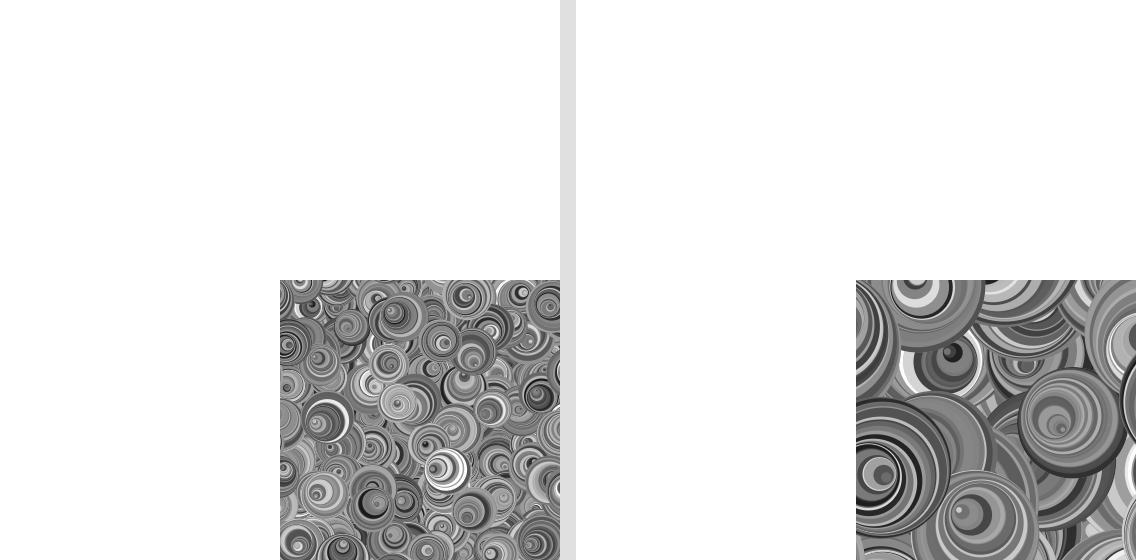
Left, the full canvas; right, a detail of the centre.
Give the GLSL for this pattern, as a Shadertoy shader.

```glsl
vec3 hash3(vec3 p) {
    p = fract(p * vec3(0.1031, 0.1030, 0.0973));
    p += dot(p, p.yxz + 33.33);
    return fract((p.xxy + p.yxx) * p.zyx);
}

// Antialiased coverage of a circle
float disc(vec2 p, float radius, float px) {
    return clamp((radius - length(p)) / px + 0.5, 0.0, 1.0);
}

// Nested circles whose centres wander as they shrink
float swirl(vec2 p, float radius, vec3 seed, float px) {
    vec3 trait = hash3(seed + 71.7);
    float angle = trait.x * 6.2832;
    float turn = (trait.y - 0.5) * 0.75;
    float r = radius, shade = 0.5;
    vec2 centre = vec2(0.0);

    for (int i = 0; i < 32; i++) {
        float cover = disc(p - centre, r, px);
        if (cover <= 0.0 || r < radius * 0.03) break;

        vec3 h = hash3(seed + vec3(3.7, 9.1, 5.3) * float(i + 1));
        vec3 g = hash3(seed.zxy + vec3(7.9, 2.3, 4.1) * float(i + 1));
        float tone = 0.09 + 0.82 * (g.x + g.y) * 0.5 + 0.1 * (trait.z - 0.5);
        tone += 0.25 * step(0.95, g.z);
        shade = mix(shade, clamp(tone, 0.04, 1.0), cover);

        // Each step stays within the circle before it
        float shrink = radius * mix(0.012, 0.09, h.x * h.x);
        angle += turn + (h.y - 0.5) * 1.3;
        centre += shrink * mix(0.5, 0.98, h.z) * vec2(cos(angle), sin(angle));
        r -= shrink;
    }
    return shade;
}

// Layers of scattered discs, composited from front to back
float pile(vec2 uv, float px) {
    const float cellSize = 0.1;
    float shade = 0.0, open = 1.0;

    for (int layer = 0; layer < 9; layer++) {
        float id = float(layer) * 13.0 + 5.0;
        vec2 q = uv / cellSize + hash3(vec3(id, 4.0, 8.0)).xy + 20.0;

        for (int k = 0; k < 9; k++) {
            vec2 cell = floor(q) + vec2(k % 3 - 1, k / 3 - 1);
            vec3 seed = vec3(cell, id);
            vec3 h = hash3(seed);
            vec2 p = (q - cell - h.xy) * cellSize;
            float radius = mix(0.032, 0.0495, sqrt(h.z));
            float cover = disc(p, radius, px);
            if (cover > 0.0) {
                shade += open * cover * swirl(p, radius, seed, px);
                open *= 1.0 - cover;
            }
            if (open < 0.01) return shade;
        }
    }
    return shade + open * 0.3;
}

void mainImage(out vec4 fragColor, in vec2 fragCoord) {
    vec2 uv = fragCoord / iResolution.xy;
    float px = 1.0 / iResolution.y;

    // Only the lower right quarter is filled
    float inside = min(uv.x - 0.5, 0.5 - uv.y);
    float mask = clamp(inside / px + 0.5, 0.0, 1.0);
    float shade = mask > 0.0 ? pile(uv, px) : 1.0;
    fragColor = vec4(vec3(mix(1.0, shade, mask)), 1.0);
}
```
